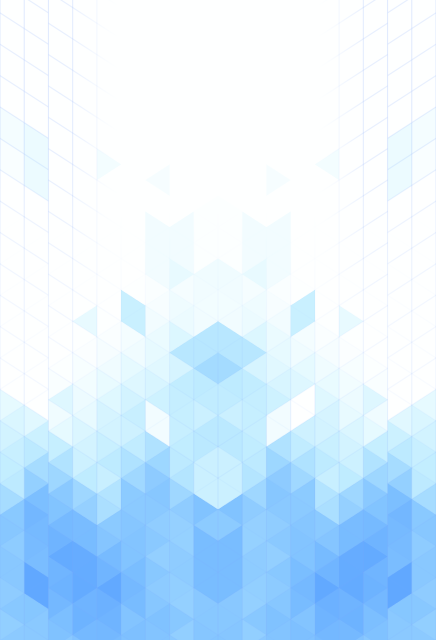
A Shadertoy shader for this background:

```glsl
// A mirrored mosaic of translucent triangles, white above and blue below.
// The canvas is folded about its middle and cut by columns and two diagonals;
// each triangle takes its tone from a smooth field, a hash and a few accents.
#define COLUMNS 18.0      // columns across the canvas
#define ROWS 20.4         // triangle sides down the canvas
#define APEX 6.24         // rows above the lattice origin
#define OUTER_SHIFT 0.33  // row offset of the two outermost columns
#define JITTER 0.75       // tone variation between triangles
#define LINE_WIDTH 0.022  // half width of grid lines, in cells
#define SAMPLES 3         // antialiasing samples per axis

const vec3 PALETTE[6] = vec3[6](
    vec3(0.995, 1.00, 1.0), vec3(0.90, 0.98, 1.0), vec3(0.76, 0.93, 1.0),
    vec3(0.63, 0.85, 1.0), vec3(0.50, 0.76, 1.0), vec3(0.38, 0.66, 1.0));
const vec3 LINE_COLOR = vec3(0.48, 0.63, 0.98);

float hash(vec2 p) {
    vec3 q = fract(vec3(p.xyx) * 0.1031);
    q += dot(q, q.yzx + 33.33);
    return fract((q.x + q.y) * q.z);
}

bool within(float x, float low, float high) {
    return x >= low && x < high;
}

vec3 toneColor(float tone) {
    vec3 color = PALETTE[0];
    for (int k = 1; k < 6; k++)
        color = mix(color, PALETTE[k], clamp(tone - float(k - 1), 0.0, 1.0));
    return color;
}

// Smooth tone, 0 (white) to 5 (deep blue), at column u and row v
float fieldTone(float u, float v) {
    float start = 0.3 + 0.7 * u - 1.2 * max(u - 6.5, 0.0);
    float pale = 2.0 * smoothstep(start, start + 6.0, v);
    float front = 9.1 + cos(1.57 * (u - 0.7));
    float blue = 1.6 * smoothstep(front - 1.1, front + 1.1, v);
    vec2 d = vec2(u - 5.7, v - 12.2 + 0.45 * (u - 5.7)) / vec2(2.2, 1.8);
    return pale + blue + 1.4 * exp(-dot(d, d));
}

// Tone of one triangle: column i, falling diagonal a, rising diagonal b
float triangleTone(float i, float a, float b, bool rightSide) {
    float v = 0.5 * (a + b + 1.0);
    float tone = fieldTone(i + 0.5, v);
    float noise = 0.6 * hash(vec2(a + 20.0, b + 40.0))
                + 0.4 * hash(vec2(i + 70.0, a + 20.0)) - 0.5;
    tone += JITTER * noise * smoothstep(0.2, 1.8, tone);

    // Central shaft, stacked rhombi and pale pointed tile
    if (i < 1.0) {
        if (b < 2.0) tone = b >= 0.0 ? 0.08 : 0.0;
        else if (b < 4.0) tone = 0.55 + 0.2 * noise;
        else if (within(a, 7.0, 10.0)) tone = b == 7.0 ? 2.2 : 1.75;
        else if (a >= 10.0) tone = 3.8 + 0.6 * noise;
        if (within(a, 11.0, 13.0) && b >= 10.0) tone = 4.2;
    }
    if (b >= 4.0 && a < 6.0) tone = b >= 5.0 ? 2.9 : 2.3;

    // Pale tiles flanking the shaft
    if (within(i, 1.0, 3.0) && within(v, 0.6, 3.0))
        tone = i == 1.0 && v > 2.0 ? 0.9 : 0.5;
    if (i == 3.0 && a == 5.0) tone = 1.8;
    if (i == 5.0 && a == 6.0 && b == 1.0) tone = 0.9;
    if (i == 6.0 && a == 9.0 && b == 3.0) tone = 1.2;

    // Bright slanted tile, longer on the right
    if (a == 8.0 && i == 2.0) tone = 0.5;
    if (a == 8.0 && i == 3.0 && rightSide) tone = 0.0;

    // Isolated tints and the dark tile near the edges
    if (i == 4.0 && a == 1.0 && b == -4.0) tone = 0.45;
    if (i == 2.0 && a == 0.0 && b == -2.0) tone = 0.3;
    if (i >= 7.0) {
        if (a < 11.0) tone = 0.0;
        if (within(a, 2.0, 4.0)) tone = i == 7.0 ? 0.75 : 0.4;
        if (i == 8.0 && a == 3.0) tone = 0.2;
        if (i == 7.0 && a == 16.0) tone = 5.0;
    }
    return max(tone, 0.0);
}

float gridLine(float x) {
    float d = abs(fract(x + 0.5) - 0.5);
    return 1.0 - smoothstep(LINE_WIDTH * 0.5, LINE_WIDTH * 1.5, d);
}

vec3 mosaic(vec2 uv) {
    float u = abs(uv.x - 0.5) * COLUMNS;
    float v = (1.0 - uv.y) * ROWS - APEX;
    float i = min(floor(u), 0.5 * COLUMNS - 1.0);
    if (i >= 7.0) v += OUTER_SHIFT;
    float a = v + 0.5 * u;
    float b = v - 0.5 * u;
    vec3 color = toneColor(triangleTone(i, floor(a), floor(b), uv.x > 0.5));

    // Faint grid: outer columns above, everywhere in the blue
    float above = smoothstep(4.0, 6.5, u) * (1.0 - smoothstep(-2.0, 7.0, v));
    float below = smoothstep(0.0, 9.0, v);
    float vertical = gridLine(u) * (0.22 * above + 0.16 * below);
    float slanted = gridLine(a) * (0.17 * above + 0.10 * below)
                  + gridLine(b) * 0.06 * below;
    return mix(color, LINE_COLOR, min(vertical + slanted, 0.3));
}

void mainImage(out vec4 fragColor, in vec2 fragCoord) {
    vec3 total = vec3(0.0);
    for (int y = 0; y < SAMPLES; y++)
        for (int x = 0; x < SAMPLES; x++) {
            vec2 offset = (vec2(x, y) + 0.5) / float(SAMPLES) - 0.5;
            total += mosaic((fragCoord + offset) / iResolution.xy);
        }
    fragColor = vec4(total / float(SAMPLES * SAMPLES), 1.0);
}
```
